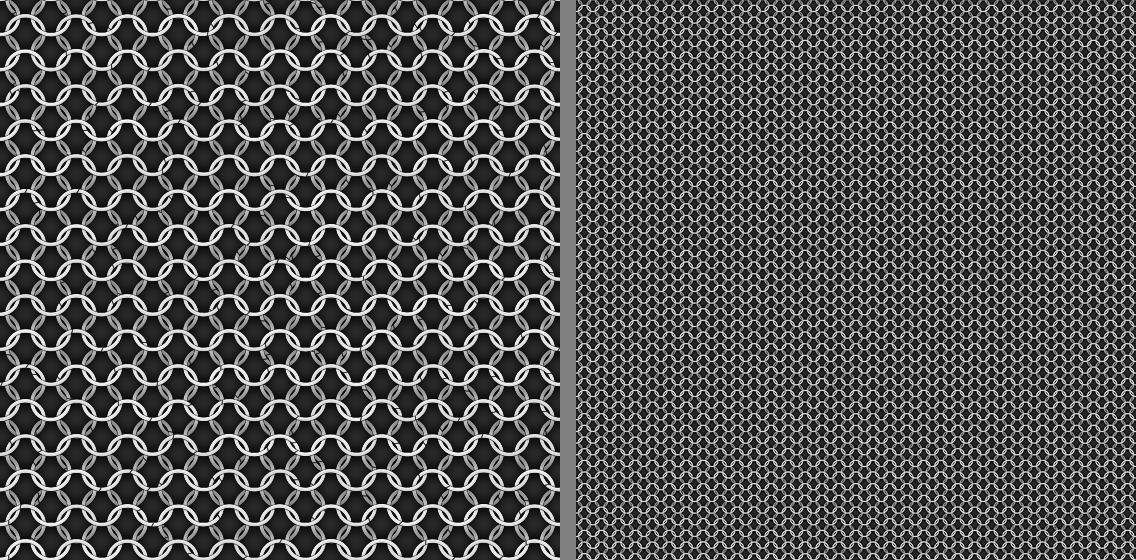
Left, the tile; right, the same tile 3 across and 3 down.
A WebGL 2 fragment shader for this pattern:

```glsl
#version 300 es
precision highp float;
// Steel ring mail over dark cloth: two ring families, half a cell apart,
// lean in opposite directions. Each ring is an elliptical distance field,
// and its tilt sorts its arcs into three layers that weave over and under.

uniform vec2 u_resolution;
out vec4 fragColor;

const vec2 GRID = vec2(11.0, 16.0);         // rings across and down
const vec2 RADII = vec2(0.0332, 0.0317);    // wire centre line
const float WIRE = 0.0035;                  // half the wire thickness
const float SHADOW = 0.0022;
const float JITTER = 0.0010;
const float TAU = 6.2831853;

const vec3 CLOTH_LIGHT = vec3(0.155);
const vec3 CLOTH_DARK = vec3(0.055);
const vec3 STEEL_EDGE = vec3(0.33);
const vec3 STEEL_LIGHT = vec3(0.90);

float hash(vec2 id, float salt) {
    vec3 v = fract(vec3(id, salt) * vec3(0.1031, 0.1130, 0.0973));
    v += dot(v, v.yzx + 33.33);
    return fract((v.x + v.y) * v.z);
}

// First-order signed distance to an ellipse outline
float ellipseDistance(vec2 q, vec2 radii) {
    float k = length(q / radii);
    return (k - 1.0) * k / max(length(q / (radii * radii)), 0.0001);
}

// Even family crests mid-column; odd family sits half a cell away
vec2 familyOffset(float family) {
    return mix(vec2(0.5, 0.035), vec2(0.0, 0.52), family);
}

// Weave layer from tilt height: 0 below, 1 middle, 2 above
float weaveLayer(float height) {
    return step(-0.5, height) + step(0.5, height);
}

// Dark cut across the wire where the ring was closed
float seamMask(vec2 q, float d, float seed, float aa) {
    float angle = TAU * seed;
    vec2 dir = vec2(cos(angle), sin(angle));
    float across = abs(dot(q, vec2(-dir.y, dir.x)) + 0.5 * d);
    float cut = 1.0 - smoothstep(0.0003, 0.0003 + aa, across);
    return cut * step(0.0, dot(q, dir));
}

vec3 steel(vec2 q, float d, float height, float seed) {
    float t = clamp(d / WIRE, -1.0, 1.0);
    float roundness = sqrt(1.0 - t * t);
    vec3 color = mix(STEEL_EDGE, STEEL_LIGHT, smoothstep(0.1, 0.88, roundness));
    vec2 normal = t * q / max(length(q), 0.0001);
    color += 0.09 * dot(normal, vec2(-0.4, 0.9));
    color -= 0.025 * sin(t * 9.0 + seed * TAU);           // drawn-wire streaks
    color *= mix(0.62, 1.0, smoothstep(-0.9, 0.45, height));
    return color * (0.95 + 0.08 * seed);
}

// Cloth glows softly in the middle of every ring
vec3 cloth(vec2 uv) {
    float nearest = 1.0;
    for (int f = 0; f < 2; f++) {
        vec2 local = fract(uv * GRID - familyOffset(float(f)) + 0.5) - 0.5;
        nearest = min(nearest, length(local / GRID / RADII));
    }
    return mix(CLOTH_LIGHT, CLOTH_DARK, smoothstep(0.1, 0.95, nearest));
}

// Blend the part of one ring that belongs to the given layer
vec3 drawRing(vec3 color, vec2 uv, float family, float row, float layer, float aa) {
    vec2 grid = uv * GRID - familyOffset(family);
    vec2 cell = floor(grid + 0.5) + vec2(0.0, row);
    vec2 id = mod(cell, GRID) + family * 37.0;            // wraps at the borders
    vec2 nudge = vec2(hash(id, 1.0), hash(id, 2.0)) - 0.5;
    vec2 q = (grid - cell) / GRID - nudge * JITTER;

    float height = mix(1.0, -1.0, family) * q.y / RADII.y;
    if (weaveLayer(height) != layer) return color;

    float d = ellipseDistance(q, RADII);
    float outside = abs(d) - WIRE;
    float cover = 1.0 - smoothstep(-0.5 * aa, 0.5 * aa, outside);
    float shade = 1.0 - smoothstep(0.0, SHADOW, outside);
    vec3 metal = steel(q, d, height, hash(id, 3.0));
    metal *= 1.0 - 0.75 * seamMask(q, d, hash(id, 4.0), aa);
    return mix(color * (1.0 - 0.45 * shade), metal, cover);
}

void main() {
    vec2 uv = gl_FragCoord.xy / u_resolution;
    float aa = 1.0 / min(u_resolution.x, u_resolution.y);
    vec3 color = cloth(uv);

    // Lowest arcs first, highest last
    for (int layer = 0; layer < 3; layer++)
        for (int family = 0; family < 2; family++)
            for (int row = -1; row <= 1; row++)
                color = drawRing(color, uv, float(family), float(row), float(layer), aa);

    fragColor = vec4(clamp(color, 0.0, 1.0), 1.0);
}
```
